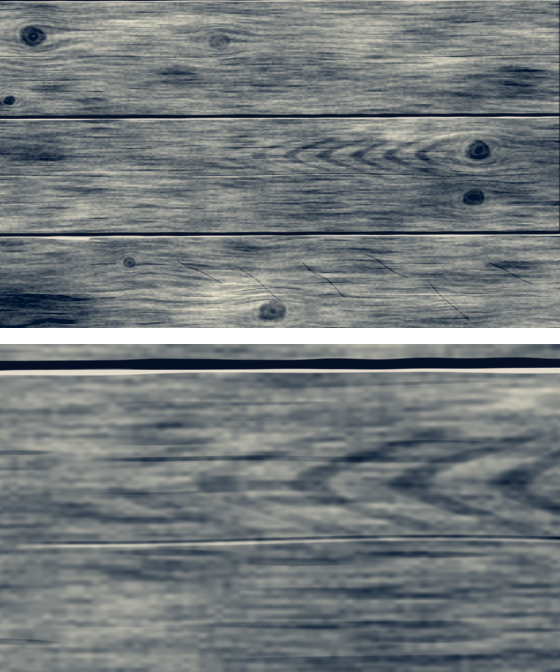
Top: the whole. Bottom: its middle third, enlarged.
A Shadertoy shader for this texture:

```glsl
// Weathered timber wall: three horizontal boards with dark gaps and pale worn lips.
// Stretched noise makes the grain, which bends around knots; soft stains, arched
// growth rings, split seams and cracks change a single tone, coloured navy to cream.

const float PITCH = 0.3585;      // board height, in canvas heights
const vec3 NAVY  = vec3(0.04, 0.11, 0.20);
const vec3 CREAM = vec3(0.86, 0.84, 0.76);
const vec3 GAP   = vec3(0.02, 0.06, 0.14);
const vec3 LIP   = vec3(0.93, 0.89, 0.83);

// Knots: centre, radius, darkness
const vec4 KNOTS[7] = vec4[7](
    vec4(0.102, 0.889, 0.036, 0.55), vec4(1.460, 0.540, 0.036, 0.55),
    vec4(1.444, 0.396, 0.030, 0.35), vec4(0.030, 0.693, 0.017, 0.45),
    vec4(0.396, 0.200, 0.018, 0.35), vec4(0.830, 0.050, 0.036, 0.42),
    vec4(0.670, 0.870, 0.028, 0.22));

// Stains and bleached areas: centre, height, tone change
const vec4 STAINS[11] = vec4[11](
    vec4(1.580, 0.735, 0.060, -0.38), vec4(0.530, 0.775, 0.025, -0.28),
    vec4(0.080, 0.550, 0.070, -0.25), vec4(1.600, 0.430, 0.100, -0.32),
    vec4(0.060, 0.060, 0.110, -0.35), vec4(1.560, 0.180, 0.050, -0.38),
    vec4(0.690, 0.090, 0.070,  0.32), vec4(1.360, 0.810, 0.055,  0.25),
    vec4(1.130, 0.080, 0.070,  0.14), vec4(0.360, 0.930, 0.070,  0.18),
    vec4(0.750, 0.245, 0.035, -0.25));

float hash(vec2 p) {
    return fract(sin(dot(p, vec2(127.1, 311.7))) * 43758.5);
}

float noise(vec2 p) {
    vec2 i = floor(p), f = fract(p);
    f = f * f * (3.0 - 2.0 * f);
    return mix(mix(hash(i), hash(i + vec2(1, 0)), f.x),
               mix(hash(i + vec2(0, 1)), hash(i + vec2(1, 1)), f.x), f.y);
}

float fbm(vec2 p) {
    float sum = 0.0, amp = 0.55;
    for (int i = 0; i < 3; i++) {
        sum += amp * noise(p);
        p = p * 2.03 + 17.3;
        amp *= 0.5;
    }
    return sum;
}

// Smooth stripe around x = 0
float stripe(float x, float halfWidth, float soft) {
    return 1.0 - smoothstep(halfWidth - soft, halfWidth + soft, abs(x));
}

float segmentDistance(vec2 p, vec2 a, vec2 along) {
    vec2 d = p - a;
    return length(d - along * clamp(dot(d, along) / dot(along, along), 0.0, 1.0));
}

// Grain coordinates, pushed apart by knots and wavier on rough boards
vec2 bendGrain(vec2 p, float board, float rough) {
    float y = p.y + mix(0.014, 0.055, rough) * (fbm(p * vec2(2.5, 6.0) + board * 9.0) - 0.5);
    for (int i = 0; i < 7; i++) {
        vec2 d = (p - KNOTS[i].xy) / (KNOTS[i].z * vec2(2.6, 1.7));
        y -= 0.7 * (p.y - KNOTS[i].y) * exp(-dot(d, d));
    }
    return vec2(p.x + board * 3.7, y);
}

float grainTone(vec2 q, vec2 p) {
    float streaks = fbm(q * vec2(5.0, 55.0)) - 0.48;
    float fibres = noise(q * vec2(20.0, 190.0)) - 0.5;
    float speckle = noise(p * vec2(120.0, 200.0)) - 0.5;
    float fissures = smoothstep(0.70, 0.92, noise(q * vec2(7.0, 115.0) + 40.0));
    return 0.50 * streaks + 0.30 * fibres + 0.16 * speckle - 0.22 * fissures;
}

float stainTone(vec2 p, float ragged) {
    float tone = 0.0;
    for (int i = 0; i < 11; i++) {
        vec2 d = (p - STAINS[i].xy) / (STAINS[i].z * vec2(2.4, 1.0));
        tone += STAINS[i].w * exp(-dot(d, d)) * (0.45 + 1.1 * ragged);
    }
    return tone;
}

float knotTone(vec2 p) {
    float tone = 0.0;
    for (int i = 0; i < 7; i++) {
        vec2 d = (p - KNOTS[i].xy) / (KNOTS[i].z * vec2(1.25, 1.0));
        float r = length(d) + 0.5 * (fbm(p * 45.0) - 0.5);
        float core = 1.0 - smoothstep(0.45, 1.15, r);
        tone -= KNOTS[i].w * (core + 0.35 * exp(-r) * sin(r * 11.0));
    }
    return tone;
}

// Nested growth arches opening to the right
float archTone(vec2 d, float wobble) {
    float level = d.x - 3.5 * (sqrt(d.y * d.y + 0.0003) - 0.017);
    float fade = smoothstep(0.0, 0.5, d.x) * (1.0 - smoothstep(0.8, 1.0, d.x));
    return -0.28 * fade * exp(-d.y * d.y / 0.0032) * smoothstep(-0.2, 1.0, sin(level * 64.0 + 4.0 * wobble));
}

float crackTone(vec2 p, float soft) {
    float tone = 0.0;
    for (int i = 0; i < 6; i++) {
        float n = float(i), h = hash(vec2(n, 4.0));
        vec2 along = vec2(0.13, -0.05 - 0.06 * h);
        vec2 start = vec2(0.55 + 0.19 * n, 0.13 + 0.12 * hash(vec2(n, 8.0)));
        float d = segmentDistance(p + 0.012 * noise(p * 14.0), start, along);
        tone -= 0.32 * stripe(d, 0.0012, soft);
    }
    return tone;
}

void mainImage(out vec4 fragColor, in vec2 fragCoord) {
    vec2 p = fragCoord / iResolution.y;
    float soft = 1.0 / iResolution.y;

    // Board index and signed depth below the nearest gap
    float depth = 1.001 - p.y + 0.0045 * p.x;
    float board = floor(depth / PITCH);
    float below = depth - floor(depth / PITCH + 0.5) * PITCH;
    float rough = step(1.5, board), middle = step(0.5, board) - rough;

    // Wood surface
    vec2 q = bendGrain(p, board, rough);
    float patches = fbm(p * vec2(3.0, 9.0) + board * 5.0);
    float tone = 0.60 - 0.05 * middle - 0.03 * rough + 0.55 * (patches - 0.48);
    tone += grainTone(q, p) + stainTone(p, fbm(q * vec2(8.0, 35.0))) + knotTone(p);
    tone += middle * archTone(p - vec2(0.5, 0.525), patches) + rough * crackTone(p, soft);

    // Split seam along the middle of each board
    float seam = depth - (board + 0.5) * PITCH - 0.012 * (noise(vec2(p.x * 3.0, board)) - 0.5);
    float worn = smoothstep(0.25, 0.65, noise(vec2(p.x * 4.0, board + 20.0)));
    tone -= 0.30 * worn * (1.0 - rough) * stripe(seam, 0.0014, soft);
    tone += 0.25 * worn * stripe(seam - 0.0035, 0.0014, soft);
    vec3 color = mix(NAVY, CREAM, clamp(tone, -0.05, 1.08));

    // Pale lip with a chipped corner, then the gap and the shaded right end
    float chip = rough * smoothstep(0.05, 0.26, p.x) * (1.0 - smoothstep(0.265, 0.28, p.x));
    float lip = 0.0025 + 0.0035 * noise(vec2(p.x * 9.0, board)) + 0.006 * chip;
    color = mix(color, LIP, 0.92 * stripe(below - 0.005 - 0.5 * lip, 0.5 * lip, soft));
    float ragged = 0.004 + 0.002 * noise(vec2(p.x * 22.0, board + 6.0));
    color = mix(color, GAP, stripe(below, ragged, soft));
    float end = iResolution.x / iResolution.y - p.x;
    color = mix(color, GAP, 0.6 * (1.0 - rough) * stripe(end, 0.003, soft));
    fragColor = vec4(color, 1.0);
}
```
